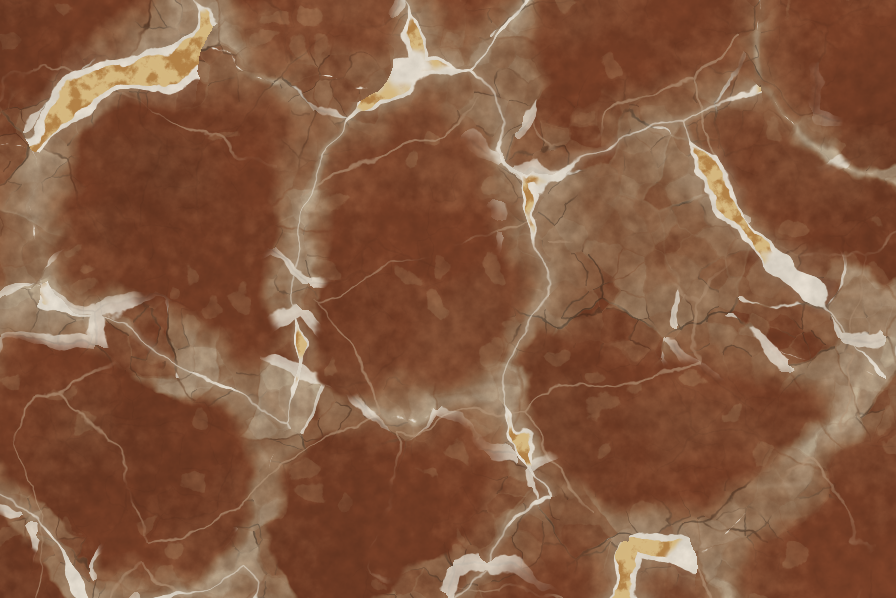
A Shadertoy shader for this texture:

```glsl
// Red breccia marble: rust clasts in a beige fragment matrix, with white and ochre veins.

float hash(vec2 p) {
    vec3 q = fract(p.xyx * 0.1031);
    q += dot(q, q.yzx + 33.33);
    return fract((q.x + q.y) * q.z);
}

float noise(vec2 p) {
    vec2 i = floor(p), f = fract(p);
    f = f * f * (3.0 - 2.0 * f);
    return mix(mix(hash(i), hash(i + vec2(1, 0)), f.x),
               mix(hash(i + vec2(0, 1)), hash(i + vec2(1, 1)), f.x), f.y);
}

float fbm(vec2 p) {
    float sum = 0.0, amp = 0.52;
    for (int i = 0; i < 5; i++) {
        sum += amp * noise(p);
        p = mat2(1.6, 1.2, -1.2, 1.6) * p + 7.3;
        amp *= 0.5;
    }
    return sum;
}

vec2 fbm2(vec2 p) {
    return vec2(fbm(p), fbm(p + 31.7)) - 0.5;
}

vec2 site(vec2 cell) {
    return cell + vec2(hash(cell), hash(cell + 57.0));
}

// Voronoi: x border distance, y cell id, z edge id, w border distance with rounded corners
vec4 cells(vec2 p) {
    vec2 base = floor(p), home = base, toHome = vec2(9.0);
    for (int j = -1; j <= 1; j++)
    for (int i = -1; i <= 1; i++) {
        vec2 cell = base + vec2(i, j), r = site(cell) - p;
        if (dot(r, r) < dot(toHome, toHome)) { toHome = r; home = cell; }
    }
    float border = 9.0, edgeId = 0.0, sum = 0.0;
    for (int j = -2; j <= 2; j++)
    for (int i = -2; i <= 2; i++) {
        vec2 cell = home + vec2(i, j), r = site(cell) - p;
        vec2 across = r - toHome;
        if (dot(across, across) < 1e-5) continue;
        float d = dot(0.5 * (r + toHome), normalize(across));
        sum += exp(-14.0 * d);
        if (d < border) { border = d; edgeId = hash(home + cell + 11.0); }
    }
    return vec4(border, hash(home + 23.0), edgeId, -log(sum) / 14.0);
}

// Colour ramp from rust (0) through brown, taupe and beige to cream (4)
vec3 stone(float t) {
    vec3 c = mix(vec3(0.44, 0.232, 0.142), vec3(0.52, 0.35, 0.24), clamp(t, 0.0, 1.0));
    c = mix(c, vec3(0.57, 0.44, 0.33), clamp(t - 1.0, 0.0, 1.0));
    c = mix(c, vec3(0.63, 0.53, 0.43), clamp(t - 2.0, 0.0, 1.0));
    return mix(c, vec3(0.71, 0.64, 0.54), clamp(t - 3.0, 0.0, 1.0));
}

// Antialiased band of half width w around distance zero
float band(float d, float w) {
    float aa = 0.8 / iResolution.y;
    return (1.0 - smoothstep(w - aa, w + aa, d)) * smoothstep(0.0, aa, w);
}

void mainImage(out vec4 fragColor, in vec2 fragCoord) {
    vec2 p = fragCoord / iResolution.y;
    vec2 bend = fbm2(p * 3.0), ragged = fbm2(p * 15.0 + 5.0);
    vec2 q = p + 0.22 * bend + 0.035 * ragged;

    vec4 big = cells(q * 2.4 + 3.0);
    vec4 mid = cells((p + 0.12 * bend + 0.04 * ragged) * 8.0 + 40.0);
    vec4 small = cells((p + 0.05 * ragged) * 23.0 + 90.0);
    vec4 crack = cells((p + 0.18 * bend + 0.04 * ragged) * 3.4 + 150.0);
    float cloud = fbm(p * 7.0 + 60.0), patchy = fbm(p * 4.0 + 80.0);
    float grain = fbm(p * 55.0);

    // Matrix of angular fragments, some finely striated
    float turn = 6.28 * mid.y;
    vec2 along = mat2(cos(turn), -sin(turn), sin(turn), cos(turn)) * p;
    float matrix = 2.1 + 2.4 * (mid.y - 0.5) * smoothstep(0.0, 0.03, mid.x)
                 + 1.1 * (small.y - 0.5) * smoothstep(0.0, 0.06, small.x)
                 + 3.2 * (cloud - 0.5) + 0.9 * (grain - 0.5)
                 + 0.5 * (noise(along * vec2(130.0, 12.0)) - 0.5) * smoothstep(0.5, 0.8, mid.y);

    // Rust clasts with partly sharp, partly bleached rims and pale flecks
    float soft = mix(0.012, 0.1, smoothstep(0.35, 0.65, patchy));
    float rim = big.w + 0.35 * (cloud - 0.5);
    float clast = smoothstep(0.085 - soft, 0.085 + soft, rim)
                * smoothstep(0.0, 0.03, big.x) * step(big.y, 0.82);
    float fleck = smoothstep(0.12, 0.2, small.w + 0.2 * (grain - 0.5)) * step(0.86, small.y);
    float rust = 1.3 * (cloud - 0.45) + 0.5 * (grain - 0.5) + 0.55 * fleck;
    vec3 col = stone(mix(matrix, rust, clast));
    col *= 1.0 + 0.22 * (grain - 0.5) + 0.25 * (patchy - 0.5) * clast;

    // Dark hairlines around the fragments
    float broken = smoothstep(0.4, 0.6, fbm(p * 11.0 + 20.0));
    float dark = band(mid.x / 8.0, 0.0016) * step(0.35, mid.z)
               + 0.8 * band(small.x / 23.0, 0.0012) * step(0.55, small.z);
    col *= 1.0 - 0.32 * min(dark, 1.0) * broken * (1.0 - 0.85 * clast);

    // Pale hairlines that also cross the clasts
    float pale = band(crack.x / 3.4, 0.0022 * patchy + 0.0006) * step(0.4, crack.z);
    col = mix(col, vec3(0.69, 0.57, 0.46), 0.65 * pale * smoothstep(0.3, 0.55, cloud));

    // White calcite veins that swell and pinch out
    float swell = smoothstep(0.42, 0.72, fbm(p * 4.5 + 120.0));
    float veinDist = big.x / 2.4;
    float width = step(0.35, big.z) * (0.0015 + 0.03 * swell * swell) + 0.006 * (grain - 0.5) * swell;
    float webWidth = 0.012 * step(0.6, mid.z) * smoothstep(0.45, 0.72, fbm(p * 6.0 + 140.0));
    float web = band(mid.x / 8.0, webWidth) * (1.0 - clast);
    float vein = band(veinDist, width);
    float haze = 1.0 - smoothstep(0.0, 0.012 + 2.0 * max(width, 0.0), veinDist);
    col = mix(col, vec3(0.66, 0.59, 0.5), 0.4 * haze * step(0.35, big.z));
    vec3 calcite = vec3(0.87, 0.84, 0.79) + 0.14 * (grain - 0.5);
    col = mix(col, calcite, max(vein * mix(0.55, 0.97, smoothstep(0.0, 0.25, swell)), 0.8 * web));

    // Ochre cores with brown pits inside the widest veins
    float ochre = band(veinDist + 0.012 * (grain - 0.5), width * 0.62) * smoothstep(0.005, 0.01, width)
                * smoothstep(0.47, 0.53, fbm(p * 5.0 + 200.0));
    vec3 core = mix(vec3(0.83, 0.7, 0.45), vec3(0.66, 0.44, 0.18), smoothstep(0.4, 0.65, grain));
    col = mix(col, core, 0.85 * ochre);

    fragColor = vec4(clamp(col, 0.0, 1.0), 1.0);
}
```
